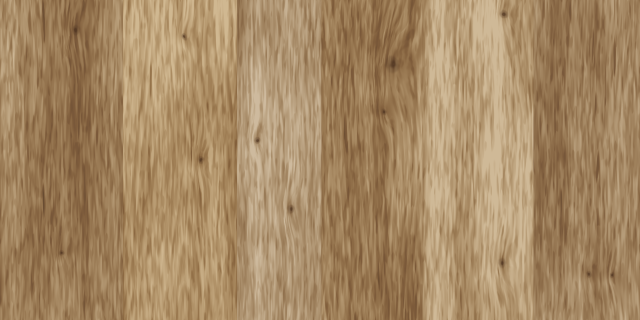
A Shadertoy shader for this texture:

```glsl
// Six upright planks of warm, knotty wood with arched grain, fibres and stains.

const int PLANKS = 6;
const int KNOTS_PER_PLANK = 2;
const float EDGES[7] = float[](0.0, 0.385, 0.74, 1.005, 1.32, 1.667, 2.0);
const float TONES[6] = float[](0.46, 0.69, 0.75, 0.41, 0.83, 0.51);
const float WARMTH[6] = float[](0.1, 0.8, -0.35, 0.3, 0.3, -0.2);

const vec3 DARK_WOOD = vec3(0.48, 0.35, 0.23);
const vec3 LIGHT_WOOD = vec3(0.78, 0.69, 0.56);
const vec3 KNOT_WOOD = vec3(0.29, 0.19, 0.12);
const vec3 TONE_CURVE = vec3(1.0, 1.08, 1.3);

const float BASE_TONE = 0.06;
const float RING_DENSITY = 46.0;
const float RING_DEPTH = 0.24;
const float STREAK_DEPTH = 0.50;
const float CLOUD_DEPTH = 0.50;
const float STRAND_DEPTH = 0.18;
const float FIBRE_DEPTH = 0.55;
const float PORE_DEPTH = 0.20;
const float CRACK_DEPTH = 0.50;
const float SEAM_DEPTH = 0.08;
const float SEAM_WIDTH = 0.002;

vec3 hash3(vec2 p) {
    vec3 q = fract(p.xyx * vec3(0.1031, 0.1030, 0.0973));
    q += dot(q, q.yxz + 33.33);
    return fract((q.xxy + q.yzz) * q.zyx);
}

// Smooth cellular noise: blended random values of the nearby cell points.
float cells(vec2 p) {
    vec2 cell = floor(p), local = p - cell;
    float sum = 0.0, total = 0.0;
    for (int y = -1; y <= 1; y++)
    for (int x = -1; x <= 1; x++) {
        vec2 offset = vec2(x, y);
        vec3 h = hash3(cell + offset);
        vec2 d = offset + h.xy - local;
        float weight = exp(-4.0 * dot(d, d));
        sum += weight * h.z;
        total += weight;
    }
    return sum / total;
}

// Layered sines, each bent by the other axis: a smooth warp near -1 to 1.
float waves(vec2 p, float phase) {
    float sum = 0.0, size = 0.5;
    for (int i = 0; i < 4; i++) {
        sum += size * sin(p.x + phase + 1.6 * sin(p.y + phase * 1.7));
        p = mat2(0.94, 0.34, -0.34, 0.94) * p * 1.7;
        phase += 2.3;
        size *= 0.55;
    }
    return sum;
}

// One knot: x = grain bend, y = dark core, z = stained halo less a pale flare.
vec3 knot(vec2 d, float size) {
    vec2 bendArea = d / (size * vec2(2.5, 6.0));
    vec2 tailArea = d / (size * vec2(0.3, 4.0));
    vec2 flareArea = d / (size * vec2(3.5, 2.5)) + vec2(0.5, 1.1);
    float radius = length(d * vec2(1.0, 0.75)) / size;
    float rings = 0.8 + 0.2 * sin(radius * 10.0);
    float core = (1.0 - smoothstep(0.1, 1.0, radius)) * rings;
    float halo = exp(-0.6 * length(d * vec2(1.0, 0.5)) / size);
    float tail = exp(-dot(tailArea, tailArea));
    float flare = exp(-dot(flareArea, flareArea));
    return vec3(2.4 * size * exp(-dot(bendArea, bendArea)), core, halo + 0.4 * tail - 0.5 * flare);
}

vec3 wood(vec2 p) {
    // Find the plank and its own random seed.
    int plank = 0;
    for (int i = 1; i < PLANKS; i++) if (p.x >= EDGES[i]) plank = i;
    float left = EDGES[plank], right = EDGES[plank + 1];
    vec3 seed = hash3(vec2(float(plank) * 7.0 + 3.0, 19.0));
    vec2 shift = floor(seed.xy * 90.0) + 100.0;

    // Smooth waves bend the vertical grain.
    float drift = waves(p * vec2(7.0, 3.0), seed.x * 20.0);
    float ripple = waves(p * vec2(30.0, 7.0), seed.y * 20.0);

    // Scattered knots.
    vec3 knots = vec3(0.0);
    for (int k = 0; k < KNOTS_PER_PLANK; k++) {
        vec3 h = hash3(vec2(float(plank) * 5.0 + 11.0, float(k) * 13.0 + 41.0));
        vec2 center = vec2(mix(left, right, 0.2 + 0.6 * h.x), h.y);
        vec2 rough = vec2(waves(p * 60.0, 1.0), waves(p.yx * 50.0, 4.0));
        knots += knot(p - center + 0.004 * rough, mix(0.009, 0.026, h.z * h.z));
    }

    // Nested arches of growth rings around the heart line of the plank.
    float heart = mix(left, right, 0.35 + 0.3 * seed.x);
    float climb = mix(0.09, 0.15, seed.z) * (seed.y > 0.5 ? 1.0 : -1.0);
    float ringField = length(vec2(p.x - heart, 0.02)) + climb * p.y;
    ringField = (ringField + knots.x + 0.022 * drift + 0.0022 * ripple) * RING_DENSITY;
    float ring = fract(ringField);
    float ringLine = smoothstep(0.1, 0.8, ring) * (1.0 - smoothstep(0.82, 1.0, ring));
    float ringStrength = 0.25 + 0.75 * hash3(vec2(floor(ringField) + 80.0, shift.x)).x;
    ringStrength *= 0.65 + 0.35 * sin(2.0 * drift + ripple + seed.z * 9.0);

    // Stains, cloudy sheen, long strands, fine fibres, pores and cracks.
    vec2 g = p;
    g.x += 0.6 * knots.x + 0.008 * drift;
    float streak = cells(g * vec2(18.0, 0.6) + shift) - 0.5;
    float cloud = cells(p * vec2(6.0, 2.6) + shift.yx + 0.12 * ripple) - 0.5;
    float strand = cells(g * vec2(95.0, 0.9) + shift) - 0.5;
    float fibre = cells(g * vec2(210.0, 20.0) + shift) - 0.5;
    float pore = smoothstep(0.55, 0.9, cells(g * vec2(190.0, 34.0) + shift.yx));
    float crack = smoothstep(0.84, 0.96, cells(g * vec2(140.0, 9.0) + shift.yx));
    crack *= smoothstep(0.08, 0.25, -streak);

    // Thin seams with a stained margin on some planks.
    float edge = min(p.x - left, right - p.x);
    float seam = SEAM_DEPTH * exp(-pow(edge / SEAM_WIDTH, 2.0));
    seam += 0.30 * seed.y * exp(-(p.x - left) / 0.016);

    float tone = TONES[plank] + BASE_TONE;
    tone += STREAK_DEPTH * streak + CLOUD_DEPTH * cloud;
    tone += STRAND_DEPTH * strand + FIBRE_DEPTH * fibre;
    tone += RING_DEPTH * ringStrength * (0.4 - ringLine);
    tone -= PORE_DEPTH * pore + CRACK_DEPTH * crack + seam + 0.38 * knots.z;

    vec3 color = mix(DARK_WOOD, LIGHT_WOOD, pow(vec3(clamp(tone, 0.0, 1.1)), TONE_CURVE));
    color *= 1.0 + 0.35 * min(tone, 0.0);
    color *= 1.0 - WARMTH[plank] * vec3(-0.01, 0.01, 0.07);
    return mix(color, KNOT_WOOD, clamp(0.75 * knots.y, 0.0, 0.75));
}

void mainImage(out vec4 fragColor, in vec2 fragCoord) {
    // Four samples per pixel keep seams and fibres smooth.
    vec3 color = vec3(0.0);
    for (int i = 0; i < 4; i++) {
        vec2 offset = 0.5 * vec2(i % 2, i / 2) - 0.25;
        color += wood((fragCoord + offset) / iResolution.xy * vec2(2.0, 1.0));
    }
    fragColor = vec4(color / 4.0, 1.0);
}
```
